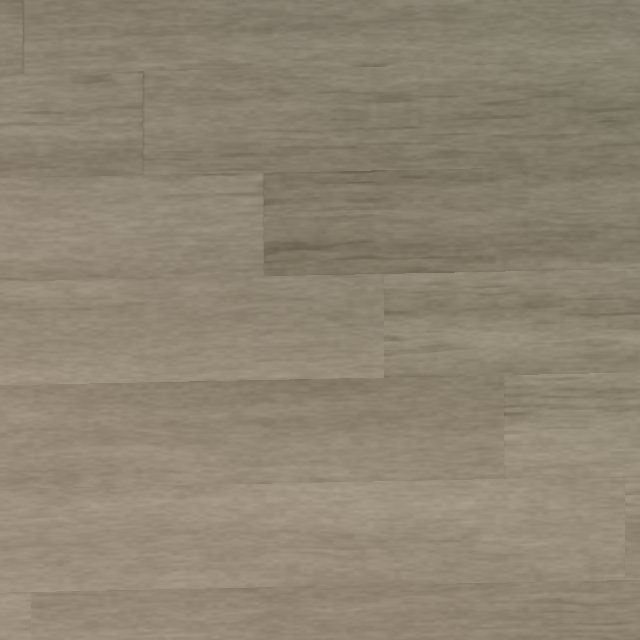
A WebGL 1 fragment shader for this texture:

```glsl
precision highp float;
uniform vec2 u_resolution;

float hash(vec2 p) {
  vec3 q = fract(vec3(p.xyx) * 0.1031);
  q += dot(q, q.yzx + 33.33);
  return fract((q.x + q.y) * q.z);
}

// Value noise, centred on zero
float noise(vec2 p) {
  vec2 i = floor(p), f = fract(p);
  f = f * f * (3.0 - 2.0 * f);
  float low = mix(hash(i), hash(i + vec2(1.0, 0.0)), f.x);
  float high = mix(hash(i + vec2(0.0, 1.0)), hash(i + 1.0), f.x);
  return mix(low, high, f.y) - 0.5;
}

// Soft-edged line of the given half width
float line(float dist, float halfWidth, float pixel) {
  return 1.0 - smoothstep(halfWidth - pixel, halfWidth + pixel, abs(dist));
}

// Grain running along the board: broad bands, streaks, then fine fibres
float woodGrain(vec2 p) {
  p.y += 0.010 * noise(p * vec2(2.5, 5.0)) + 0.004 * noise(p * vec2(18.0, 25.0));
  float grain = 0.072 * noise(p * vec2(1.1, 20.0));
  grain += 0.034 * noise(p * vec2(2.6, 55.0) + 17.0);
  grain += 0.026 * noise(p * vec2(9.0, 120.0) + 41.0);
  grain += 0.036 * noise(p * vec2(36.0, 230.0) + 73.0);
  grain += 0.036 * noise(p * vec2(95.0, 240.0) + 91.0);

  // Soft mottling across the fibres
  grain += 0.016 * noise(p * vec2(30.0, 60.0) + 111.0);

  // Dark pores gathered in patches
  float patches = smoothstep(-0.1, 0.3, noise(p * vec2(1.8, 14.0) + 29.0));
  float pores = smoothstep(0.05, 0.4, noise(p * vec2(12.0, 165.0) + 57.0));
  return grain - 0.052 * patches * pores;
}

void main() {
  vec2 uv = gl_FragCoord.xy / u_resolution;
  float pixel = 1.0 / min(u_resolution.x, u_resolution.y);
  float depth = 1.0 - uv.y;

  // Slightly tilted rows, each stepping its end joint to the right
  float rowHeight = 0.162;
  float rowPos = (depth + 0.02 * uv.x - 0.116) / rowHeight + 1.0;
  float row = floor(rowPos);
  float joint = mod(0.036 + 0.188 * row, 1.115);
  float board = floor((uv.x - joint) / 1.115);

  // Light falls off toward the top right, where the wood turns greener
  vec3 shadeColor = vec3(0.502, 0.473, 0.408);
  vec3 warmColor = vec3(0.608, 0.558, 0.488);
  vec3 color = mix(shadeColor, warmColor, smoothstep(-0.15, 1.0, depth));
  color += vec3(-0.034, -0.020, -0.022) * (uv.x - 0.45) * (1.2 - 0.6 * depth);

  // Board tone and grain
  float boardSide = mix(-1.0, 1.0, smoothstep(-2.0 * pixel, 2.0 * pixel, uv.x - joint));
  float tone = 0.016 * boardSide * cos(1.5708 * row);
  vec2 grainPos = vec2(uv.x, depth + 0.02 * uv.x);
  grainPos += vec2(row * 5.3 + board * 11.7 + 30.0, row * 3.1 + 20.0);
  color += tone + woodGrain(grainPos);

  // End joints fade down the floor; long seams show only in places
  float end = line(uv.x - joint, 0.001, 2.0 * pixel);
  color -= 0.065 * end * mix(1.0, 0.1, smoothstep(0.1, 0.5, depth));
  float nearestSeam = floor(rowPos + 0.5);
  float seam = line((rowPos - nearestSeam) * rowHeight, 0.0015, 3.0 * pixel);
  float worn = smoothstep(-0.1, 0.4, noise(vec2(uv.x * 9.0, nearestSeam * 7.0)));
  color -= 0.030 * seam * worn;

  gl_FragColor = vec4(clamp(color, 0.0, 1.0), 1.0);
}
```
